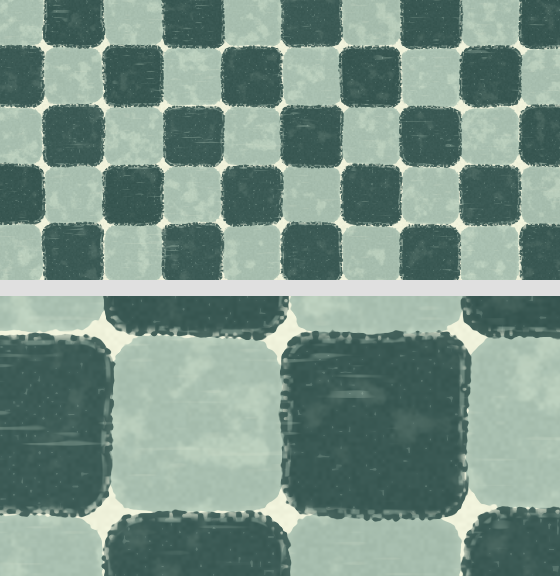
Top: the whole. Bottom: its middle third, enlarged.
Write a Shadertoy shader that draws this pattern.

```glsl
#define PITCH vec2(0.2125, 0.2110)
#define ORIGIN vec2(0.157, 0.199)
#define CORNER 0.21
#define DARK_HALF 0.517
#define LIGHT_HALF 0.488
#define JITTER 0.022
#define WOBBLE 0.035
#define CREAM vec3(0.94, 0.95, 0.86)
#define DARK vec3(0.225, 0.345, 0.325)
#define DARK_WORN vec3(0.32, 0.43, 0.40)
#define LIGHT vec3(0.655, 0.745, 0.685)
#define LIGHT_PALE vec3(0.73, 0.81, 0.74)

float hash(vec2 p) {
    vec3 q = fract(vec3(p.xyx) * 0.1031);
    q += dot(q, q.yzx + 33.33);
    return fract((q.x + q.y) * q.z);
}

float noise(vec2 p) {
    vec2 i = floor(p), f = fract(p);
    f = f * f * (3.0 - 2.0 * f);
    return mix(mix(hash(i), hash(i + vec2(1, 0)), f.x),
               mix(hash(i + vec2(0, 1)), hash(i + vec2(1, 1)), f.x), f.y);
}

float fbm(vec2 p) {
    float sum = 0.0, amp = 0.5;
    for (int k = 0; k < 4; k++) {
        sum += amp * noise(p);
        p = p * 2.03 + 17.1;
        amp *= 0.5;
    }
    return sum / 0.9375;
}

float roundedBox(vec2 p, vec2 halfSize, float radius) {
    vec2 q = abs(p) - halfSize + radius;
    return length(max(q, 0.0)) + min(max(q.x, q.y), 0.0) - radius;
}

// Signed distance to one hand-cut block, in cell units
float blockDistance(vec2 p, vec2 cell, float halfSize) {
    vec2 shift = vec2(hash(cell + 11.3), hash(cell + 47.9)) - 0.5;
    vec2 stretch = vec2(hash(cell + 71.7), hash(cell + 93.1)) - 0.5;
    float radius = CORNER + 0.06 * (hash(cell + 29.5) - 0.5);
    vec2 local = p - cell - 0.5 - JITTER * shift;
    return roundedBox(local, halfSize + 0.8 * JITTER * stretch, radius);
}

void mainImage(out vec4 fragColor, in vec2 fragCoord) {
    vec2 p = (fragCoord / iResolution.y - ORIGIN) / PITCH;
    float aa = 0.8 / (iResolution.y * PITCH.y);
    vec2 base = floor(p);

    // Paint textures shared by all blocks
    float grain = noise(p * 42.0 + 300.0);
    float tooth = noise(p * 23.0 + 500.0);
    float mottle = fbm(p * 6.0 + 90.0);
    float patches = noise(p * 3.5 + 60.0);
    float streak = noise(p * vec2(5.0, 34.0) + 200.0);
    vec2 bend = WOBBLE * (vec2(noise(p * 3.1 + 40.0), noise(p * 3.1 + 140.0)) - 0.5);
    float ragged = 0.018 * (tooth - 0.5) + 0.016 * (grain - 0.5);

    vec3 color = CREAM + 0.03 * (grain - 0.5);

    // Light blocks first, then dark blocks overlapping them
    for (int layer = 0; layer < 2; layer++) {
        bool dark = layer == 1;
        for (int k = 0; k < 9; k++) {
            vec2 cell = base + vec2(k % 3 - 1, k / 3 - 1);
            if ((mod(cell.x + cell.y, 2.0) > 0.5) != dark) continue;

            float d = blockDistance(p + bend, cell, dark ? DARK_HALF : LIGHT_HALF);
            float cover = 1.0 - smoothstep(-aa, aa, d + ragged);
            float tint = 0.02 * (hash(cell + 5.7) - 0.5);
            vec3 paint;
            if (dark) {
                // Worn body with chalky scratches and specks
                paint = mix(DARK, DARK_WORN, 0.65 * smoothstep(0.56, 0.82, mottle));
                float scratch = smoothstep(0.76, 0.95, streak) * smoothstep(0.45, 0.75, patches);
                float speck = smoothstep(0.87, 0.98, grain);
                paint = mix(paint, LIGHT, 0.32 * scratch + 0.24 * speck);

                // Dry rim and broken inner stroke
                float rim = smoothstep(-0.065, 0.0, d);
                float stroke = 1.0 - smoothstep(0.006, 0.02, abs(d + 0.042 + 0.03 * (patches - 0.5)));
                paint = mix(paint, DARK_WORN, 0.5 * rim);
                paint = mix(paint, LIGHT, 0.42 * stroke * smoothstep(0.4, 0.75, tooth));
                cover *= 1.0 - 0.65 * rim * smoothstep(0.5, 0.8, grain);
            } else {
                // Soft mottled wash with a paler rim
                float pale = smoothstep(0.5, 0.75, mottle) + 0.5 * smoothstep(-0.06, 0.0, d);
                paint = mix(LIGHT, LIGHT_PALE, min(pale, 1.0));
                paint = mix(paint, CREAM, 0.12 * smoothstep(0.8, 0.97, streak));
            }
            paint += tint + 0.03 * (grain - 0.5);
            color = mix(color, paint, cover);
        }
    }
    fragColor = vec4(color, 1.0);
}
```
